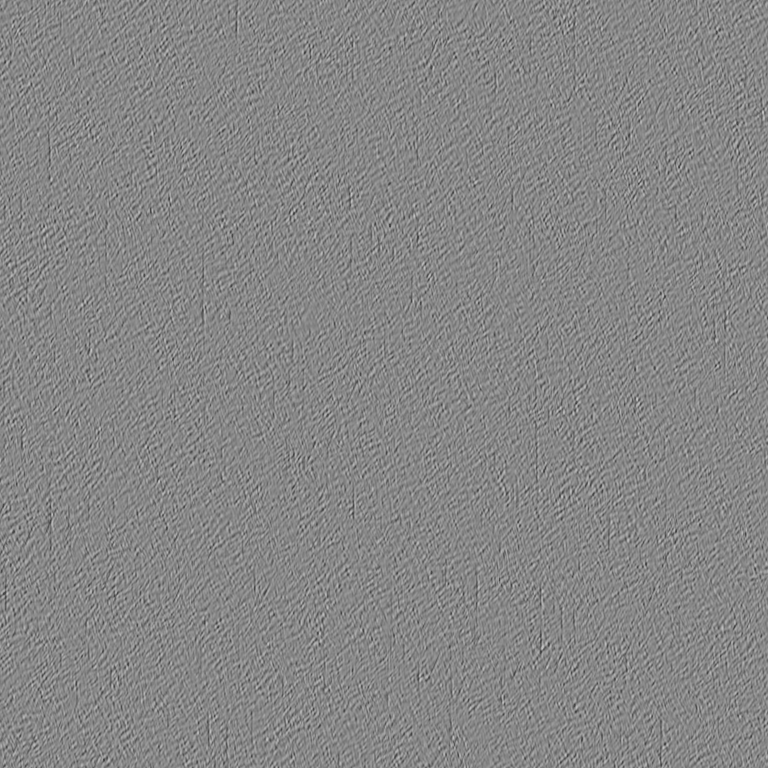
Write a Shadertoy shader that draws this texture map.

```glsl
float hash(vec2 p) {
    vec3 q = fract(vec3(p.xyx) * 0.1031);
    q += dot(q, q.yzx + 33.33);
    return fract((q.x + q.y) * q.z);
}

float noise(vec2 p) {
    vec2 cell = floor(p), f = fract(p);
    f = f * f * (3.0 - 2.0 * f);
    return mix(mix(hash(cell), hash(cell + vec2(1, 0)), f.x),
               mix(hash(cell + vec2(0, 1)), hash(cell + vec2(1, 1)), f.x), f.y);
}

// Fine crumbly grains, slightly taller than wide
float height(vec2 p) {
    vec2 lean = vec2(p.x - 0.25 * p.y, p.y + 0.12 * p.x);
    vec2 cross = vec2(p.x + 0.12 * p.y, p.y - 0.1 * p.x);
    return noise(lean * vec2(310, 205)) + 0.8 * noise(cross * vec2(430, 290) + 37.0);
}

// Relief lit from the side
float slope(vec2 p) {
    vec2 light = vec2(0.0009, -0.0004);
    return height(p + light) - height(p - light);
}

// Thin broken grooves, one per grid cell: dark core, pale right lip
float grooves(vec2 p, vec2 grid, float share, float seed) {
    vec2 q = p * grid;
    float column = floor(q.x);
    q.y += 9.0 * hash(vec2(column, seed));
    vec2 id = vec2(column, floor(q.y)) + seed;
    vec2 f = fract(q);

    float wobble = 0.002 * (noise(vec2(p.y * 30.0, column + seed)) - 0.5);
    float x = (f.x - 0.25 - 0.5 * hash(id + 5.0)) / grid.x + wobble;
    float halfLength = 0.12 + 0.33 * hash(id + 11.0);
    float along = 1.0 - smoothstep(0.4, 1.0, abs(f.y - 0.5) / halfLength);
    float broken = 0.15 + 0.85 * smoothstep(0.25, 0.65, noise(vec2(p.y * 90.0, column)));

    float soft = 0.0005 + 0.5 / iResolution.y;
    float core = 1.0 - smoothstep(0.0, 1.5 * soft, abs(x));
    float lip = 1.0 - smoothstep(0.0, 1.5 * soft, abs(x - 0.0028));
    float present = step(hash(id + 23.0), share) * (0.4 + 0.6 * hash(id + 31.0));
    return present * along * broken * (0.6 * lip - core);
}

void mainImage(out vec4 fragColor, in vec2 fragCoord) {
    vec2 uv = fragCoord / iResolution.y;

    // Slight local bending of the grain direction
    vec2 p = uv;
    p.x += 0.007 * (noise(uv * 19.0) - 0.5) + 0.002 * noise(uv * 70.0 + 9.0);
    p.y += 0.005 * noise(uv * 23.0 + 21.0);

    // Grains cut short by their neighbours above and below
    vec2 next = vec2(0.0008, 0.0052);
    float relief = slope(p) - 0.28 * (slope(p + next) + slope(p - next));

    // Calm plates between rough specks
    float strength = 0.5 + 0.35 * noise(uv * vec2(34, 17) + 3.0)
                         + 0.7 * noise(uv * vec2(120, 75) + 15.0);
    relief *= 0.195 * strength;

    // Lit faces flatten out, shaded pits stay deep
    float shade = 0.53 + relief - 0.8 * relief * relief;

    // Upright cracks, long and short
    shade += 0.19 * grooves(uv, vec2(25, 4), 0.3, 17.0);
    shade += 0.17 * grooves(uv, vec2(47, 10), 0.22, 53.0);
    shade += 0.14 * grooves(uv, vec2(85, 22), 0.15, 131.0);

    // Slanted scratches in scattered clusters
    float cluster = smoothstep(0.6, 0.78, noise(uv * vec2(7, 8) + 40.0));
    vec2 slanted = vec2(uv.x - 0.42 * uv.y, uv.y);
    shade += 0.17 * cluster * grooves(slanted, vec2(62, 15), 0.6, 89.0);

    fragColor = vec4(vec3(clamp(shade, 0.27, 0.76)), 1.0);
}
```
